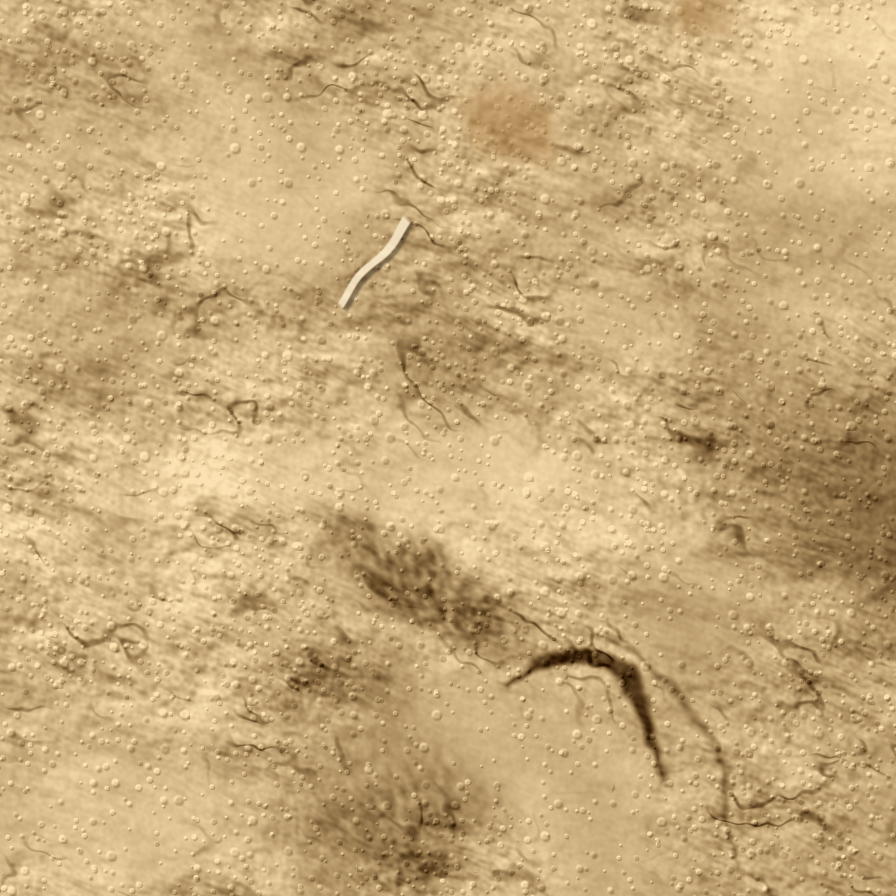
This texture is drawn by a Shadertoy shader. Its source:

```glsl
float hash(vec2 p) {
    vec3 q = fract(p.xyx * vec3(.1031, .1030, .0973));
    q += dot(q, q.yzx + 33.33);
    return fract((q.x + q.y) * q.z);
}

vec2 hash2(vec2 p) { return vec2(hash(p), hash(p + 57.3)); }

float corner(vec2 cell, vec2 f, vec2 o) {
    return dot(hash2(cell + o) * 2. - 1., f - o);
}

// Gradient noise, roughly -0.7 to 0.7
float noise(vec2 p) {
    p += 40.;
    vec2 i = floor(p), f = p - i, u = f * f * f * (f * (f * 6. - 15.) + 10.);
    return mix(mix(corner(i, f, vec2(0)), corner(i, f, vec2(1, 0)), u.x),
               mix(corner(i, f, vec2(0, 1)), corner(i, f, vec2(1)), u.x), u.y);
}

// Coordinates along and across a direction
vec2 spin(vec2 p, float a) {
    return vec2(p.x * cos(a) + p.y * sin(a), p.y * cos(a) - p.x * sin(a));
}

float area(vec2 p, vec2 center, vec2 radius, float angle) {
    return smoothstep(1.2, .45, length(spin(p - center, angle) / radius));
}

// Signed distance to a curved gap that tapers at both ends
float gap(vec2 p, vec2 a, vec2 b, vec2 c, float width) {
    float d = 1.;
    vec2 last = a;
    for (int i = 1; i <= 14; i++) {
        float t = float(i) / 14.;
        vec2 next = mix(mix(a, b, t), mix(b, c, t), t), s = next - last;
        float k = clamp(dot(p - last, s) / dot(s, s), 0., 1.);
        d = min(d, length(p - last - s * k) - width * sin(3.14 * (t + (k - 1.) / 14.)));
        last = next;
    }
    return d;
}

// Lumpy soil with pressed tread ridges
float relief(vec2 p) {
    vec2 q = spin(p, -.5) * vec2(.65, 1.2);
    q += .02 * vec2(noise(p * 9.), noise(p * 9. + 7.));
    float h = 0., amp = 1., freq = 9.;
    for (int i = 0; i < 5; i++) {
        h += amp * noise(q * freq + float(i) * 5.3);
        amp *= .54;
        freq *= 2.;
    }
    float bend = 2.5 * noise(p * 8. + 3.);
    h += .13 * area(p, vec2(.80, .74), vec2(.22, .08), -.5) * sin(spin(p, -1.).y * 175. + bend);
    h += .11 * area(p, vec2(.29, .92), vec2(.13, .07), -.6) * sin(spin(p, -.7).y * 190. + bend);
    h += .05 * area(p, vec2(.93, .06), vec2(.14, .12), 0.) * sin(spin(p, -.9).y * 170. + bend);
    return h;
}

void mainImage(out vec4 fragColor, in vec2 fragCoord) {
    vec2 p = fragCoord / iResolution.y;
    vec2 w = p + .035 * vec2(noise(p * 13.), noise(p * 13. + 9.))
               + .012 * vec2(noise(p * 50.), noise(p * 50. + 4.));

    // Crumbled bands and trodden smooth ground
    float band = area(w, vec2(.54, .58), vec2(.22, .06), -.45)
               + area(w, vec2(.10, .72), vec2(.12, .04), -.5)
               + area(w, vec2(.07, .91), vec2(.17, .05), -.2)
               + area(w, vec2(.04, .29), vec2(.12, .04), -.5);
    float flatGround = area(w, vec2(.34, .78), vec2(.13, .10), .3)
                + area(w, vec2(.95, .90), vec2(.13, .15), 0.)
                + area(w, vec2(.42, .47), vec2(.22, .07), 0.)
                + area(w, vec2(.61, .14), vec2(.18, .11), -.8)
                + area(w, vec2(.70, .64), vec2(.09, .05), -.3);
    float rough = .3 + .7 * smoothstep(-.3, .2, noise(p * 5. + 2.));
    rough = clamp(rough * (1. - .65 * min(flatGround, 1.)) + .5 * band, .15, 1.3);

    // Slanting light, with shadows deeper than highlights
    vec2 light = vec2(-.6, .8) * .003;
    float shade = relief(p - light) - relief(p + light);
    float tone = .828 + .14 * noise(w * 3.5) + .11 * noise(w * 11. + 6.);
    tone += shade * rough * (shade < 0. ? 1.45 : .8);
    tone += .035 * min(flatGround, 1.) - .06 * band;
    tone += (.03 + .07 * rough) * (noise(p * 85.) + noise(p * 165.));

    // Broken cracks along the slope
    vec2 q = spin(w, -.45) * vec2(14., 30.);
    float crack = smoothstep(.09, .01, abs(noise(q))) * smoothstep(.0, .3, noise(p * 16. + 8.));
    tone -= .26 * crack * rough;

    // Damp and shaded hollows
    float grit = 1. + 1.2 * noise(spin(p, -1.) * vec2(60., 110.));
    tone -= .20 * area(w, vec2(.98, .45), vec2(.25, .13), -.5);
    tone -= .08 * area(w, vec2(.97, .20), vec2(.22, .36), 0.);
    tone -= .27 * grit * area(w, vec2(.475, .345), vec2(.135, .05), -.5);
    tone -= .12 * area(w, vec2(.39, .24), vec2(.08, .05), -.4);
    tone -= .17 * grit * area(w, vec2(.44, .07), vec2(.12, .12), -.6);

    // Undercut edge and its thin outer split
    vec2 ragged = mix(p, w, .55);
    float undercut = gap(ragged, vec2(.56, .24), vec2(.70, .34), vec2(.75, .13), .011);
    float split = gap(ragged, vec2(.66, .30), vec2(.81, .24), vec2(.82, .03), .003);
    tone -= .5 * smoothstep(.007, -.005, undercut) + .22 * smoothstep(.006, -.003, split);

    // Loose grains, each with a small shadow
    for (int i = 0; i < 3; i++) {
        vec2 g = spin(p, float(i) * .7) * (52. + 22. * float(i)) + 30.;
        vec2 cell = floor(g), f = fract(g) - .3 - .4 * hash2(cell);
        float pick = hash(cell + 11.7), r = .12 + .14 * hash(cell + 5.1);
        float present = step(pick, .10 + .16 * rough);
        vec2 down = spin(vec2(.10, -.14), float(i) * .7);
        tone -= .16 * present * smoothstep(r + .1, r - .1, length(f - down));
        tone += (.08 + .16 * hash(cell + 2.9)) * present * smoothstep(r + .08, r - .1, length(f));
    }

    // Soil colour from shadow to dry sand
    float t = clamp((tone - .21) / .69, -.1, 1.13);
    vec3 color = mix(vec3(.21, .12, .03), vec3(.90, .79, .60), t);
    color -= vec3(0., .015, .04) * 4. * t * (1. - t);

    // Brown clods
    float clod = area(w, vec2(.57, .855), vec2(.065, .045), -.5)
               + area(w, vec2(.79, .985), vec2(.04, .045), 0.);
    color = mix(color, vec3(.70, .54, .33) + .4 * shade, .6 * clod);

    // Dry twig and its shadow
    vec2 twig = spin(p - vec2(.417, .707), .87);
    twig.y += .003 * sin(twig.x * 70.);
    float thick = .0045 + .025 * max(twig.x, 0.);
    float along = smoothstep(.064, .058, abs(twig.x));
    color *= 1. - .35 * along * smoothstep(.006, .001, abs(twig.y + .007));
    color = mix(color, vec3(.95, .88, .75) + .3 * shade,
                along * smoothstep(thick + .001, thick - .002, abs(twig.y)));

    fragColor = vec4(clamp(color, 0., 1.), 1.);
}
```
